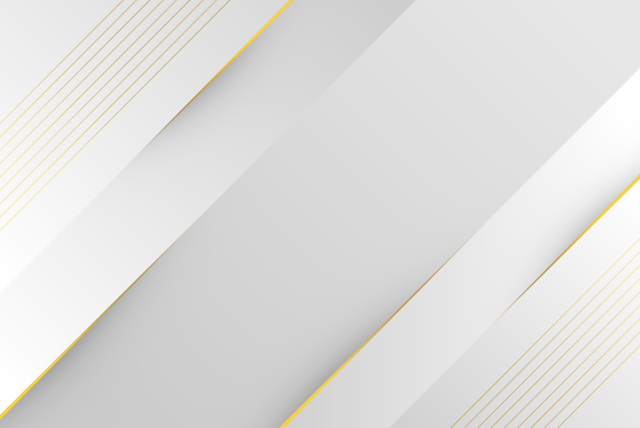
This background is drawn by a Shadertoy shader. Its source:

```glsl
const vec3 YELLOW = vec3(0.96, 0.81, 0.27);
const vec3 BRONZE = vec3(0.71, 0.55, 0.27);
const float DIAGONAL = 0.70711;

// Antialiased coverage of the region where dist is positive.
float cover(float dist, float pixel) {
    return clamp(dist / pixel + 0.5, 0.0, 1.0);
}

// Gray ramp through three evenly spaced levels.
vec3 ramp(float t, vec3 levels) {
    t = clamp(t, 0.0, 1.0) * 2.0;
    float gray = mix(levels.x, levels.y, min(t, 1.0));
    return vec3(mix(gray, levels.z, max(t - 1.0, 0.0)));
}

// Soft shadow on the positive side, concentrated around one spot.
vec3 castShadow(vec3 color, float dist, float along, float center, float spread) {
    float u = (along - center) / spread;
    float falloff = exp(-max(dist, 0.0) / 0.036) * exp(-u * u);
    return color * (1.0 - 0.22 * falloff);
}

// Gold trim: t is 0 at the faded tip and 1 at the thick end.
vec3 goldTrim(vec3 color, float dist, float t, float pixel) {
    float width = 0.0042 * clamp(t, 0.0, 1.0);
    vec3 gold = mix(BRONZE, YELLOW, smoothstep(0.3, 0.8, t));
    float alpha = cover(width - abs(dist), pixel) * smoothstep(0.0, 0.35, t);
    return mix(color, gold, alpha);
}

// Nine fine parallel lines, starting at the given offset.
vec3 fineLines(vec3 color, float across, float start, float shine, float pixel) {
    const float STEP = 0.03125;
    float index = clamp(round((across - start) / STEP), 0.0, 8.0);
    float dist = abs(across - start - index * STEP) * DIAGONAL;
    vec3 gold = mix(vec3(0.78, 0.65, 0.38), vec3(0.96, 0.88, 0.55), shine);
    return mix(color, gold, 0.8 * cover(0.0011 - dist, pixel));
}

void mainImage(out vec4 fragColor, in vec2 fragCoord) {
    float pixel = 1.0 / iResolution.y;
    vec2 p = fragCoord * pixel;
    p.x *= 1.5 * iResolution.y / iResolution.x;

    // Diagonal axes: across the bands and along them.
    float across = p.x + 1.0 - p.y;
    float along = p.x + p.y - 1.0;

    // Signed distances to the four band edges.
    vec4 edge = (across - vec4(0.684, 0.975, 1.659, 1.912)) * DIAGONAL;

    // Central band with shadows from both neighbors.
    vec3 color = ramp((along + 0.7) / 2.0, vec3(0.795, 0.85, 0.905));
    color = castShadow(color, edge.y, along, -0.68, 0.42);
    color = castShadow(color, -edge.z, along, -0.12, 0.40);

    // Inner left band.
    vec3 innerLeft = ramp((along + 0.9) / 1.8, vec3(1.0, 0.90, 0.81));
    innerLeft = castShadow(innerLeft, edge.x, along, 0.30, 0.28);
    color = mix(color, innerLeft, cover(-edge.y, pixel));

    // Outer left band.
    vec3 outerLeft = ramp((along + 0.65) / 1.3, vec3(1.0, 0.925, 0.855));
    outerLeft = fineLines(outerLeft, across, 0.289, smoothstep(0.2, -0.4, along), pixel);
    color = mix(color, outerLeft, cover(-edge.x, pixel));

    // Inner right band, shaded horizontally.
    vec3 innerRight = ramp((p.x - 0.68) / 0.78, vec3(0.82, 0.905, 1.0));
    innerRight = castShadow(innerRight, -edge.w, along, 0.88, 0.30);
    color = mix(color, innerRight, cover(edge.z, pixel));

    // Outer right band.
    vec3 outerRight = ramp((along + 0.05) / 1.1, vec3(0.82, 0.91, 1.0));
    outerRight = fineLines(outerRight, across, 2.057, smoothstep(0.25, 0.9, along), pixel);
    color = mix(color, outerRight, cover(edge.w, pixel));

    // Tapered gold trims.
    color = goldTrim(color, edge.x, (along + 0.12) / 0.80, pixel);
    color = goldTrim(color, edge.y, (0.02 - along) / 1.0, pixel);
    color = goldTrim(color, edge.z, (0.66 - along) / 1.0, pixel);
    color = goldTrim(color, edge.w, (along - 0.33) / 0.76, pixel);

    fragColor = vec4(color, 1.0);
}
```
